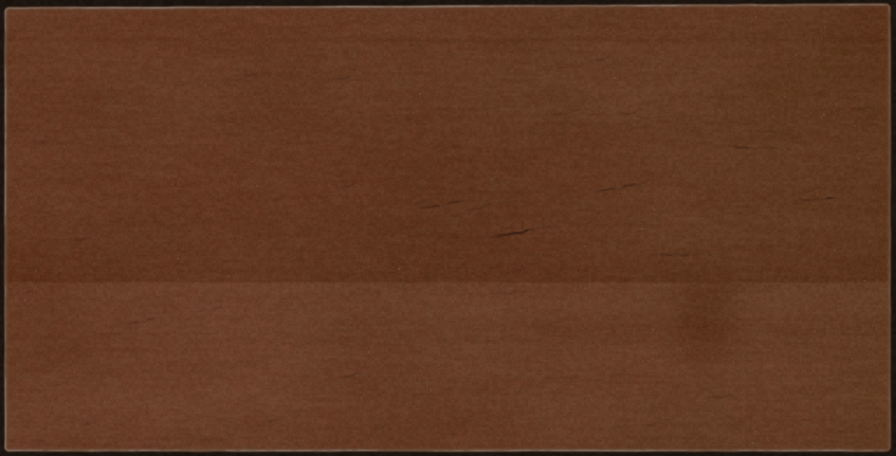
Write a Shadertoy shader that draws this texture.

```glsl
// A stained brown wooden board with fine horizontal grain, dark flecks and a worn pale rim.

float hash(vec2 p) {
    vec3 q = fract(vec3(p.xyx) * 0.1031);
    q += dot(q, q.yzx + 33.33);
    return fract((q.x + q.y) * q.z);
}

float noise(vec2 p) {
    vec2 cell = floor(p), f = fract(p);
    f = f * f * (3.0 - 2.0 * f);
    return mix(mix(hash(cell), hash(cell + vec2(1, 0)), f.x),
               mix(hash(cell + vec2(0, 1)), hash(cell + vec2(1, 1)), f.x), f.y);
}

float fbm(vec2 p) {
    float sum = 0.0, amp = 0.5;
    for (int i = 0; i < 4; i++) {
        sum += amp * noise(p);
        p = p * 2.03 + 17.3;
        amp *= 0.5;
    }
    return sum / 0.9375;
}

float roundedBox(vec2 p, vec2 halfSize, float radius) {
    vec2 d = abs(p) - halfSize + radius;
    return length(max(d, 0.0)) + min(max(d.x, d.y), 0.0) - radius;
}

// Thin broken mark along the grain, tapered at both ends
float fleck(vec2 p, float halfLength, float slope, float width) {
    float along = p.x / halfLength;
    float bend = 0.003 * sin(along * 2.5) + 0.004 * (noise(p * 60.0) - 0.5);
    float taper = 1.0 - smoothstep(0.2, 1.0, abs(along));
    float gaps = smoothstep(0.25, 0.6, noise(vec2(p.x * 50.0, halfLength * 900.0)));
    return taper * mix(0.25, 1.0, gaps) * exp(-pow((p.y - slope * p.x - bend) / width, 2.0));
}

// Signed brightness of the wood
float woodTone(vec2 p, float aspect) {
    float warp = 0.012 * (fbm(p * vec2(2.0, 5.0)) - 0.5);
    vec2 g = vec2(p.x, p.y + warp);
    float tone = 1.2 * (fbm(p * vec2(2.2, 3.5) + 4.0) - 0.5);
    tone += 0.50 * (fbm(g * vec2(2.0, 18.0)) - 0.5);
    tone += 0.30 * (noise(g * vec2(8.0, 130.0)) - 0.5);
    tone += 0.30 * (noise(g * vec2(35.0, 190.0) + 9.0) - 0.5);
    tone += 0.65 * (noise(p * vec2(130.0, 150.0)) - 0.5);
    tone += 0.45 * (hash(floor(p * 260.0)) - 0.5);

    // Strips glued side by side: the lowest is paler, with shade above its seam
    float seam = 0.380 + 0.003 * (noise(p * 4.0) - 0.5);
    float above = smoothstep(seam - 0.004, seam + 0.004, p.y);
    tone += mix(0.48, 0.0, above);
    tone -= 0.45 * above * exp(-(p.y - seam) * 9.0);
    tone -= 0.30 * exp(-pow((p.y - 0.912) / 0.006, 2.0));

    // Smoky stain in the lower strip, and falloff at the right and the bottom
    vec2 stain = (p - vec2(0.787 * aspect, 0.31)) / vec2(0.075, 0.10);
    tone -= 1.1 * (1.0 - 0.6 * above) * exp(-dot(stain, stain));
    tone -= 0.45 * smoothstep(0.72, 1.0, p.x / aspect);
    return tone - 0.35 * smoothstep(0.18, 0.0, p.y);
}

void mainImage(out vec4 fragColor, in vec2 fragCoord) {
    float aspect = iResolution.x / iResolution.y;
    float pixel = 1.0 / iResolution.y;
    vec2 p = fragCoord / iResolution.y;

    // Stain colour in mottled red and olive, slightly redder at the left
    float tone = woodTone(p, aspect);
    vec3 color = mix(vec3(0.36, 0.20, 0.11), vec3(0.40, 0.24, 0.15), 0.56 + 1.15 * tone);
    float hue = 0.8 * (0.5 - p.x / aspect) + 1.0 * (fbm(p * vec2(4.0, 5.0) + 31.0) - 0.5);
    hue += 0.8 * (noise(p * 75.0 + 5.0) - 0.5);
    color += hue * vec3(0.011, -0.010, 0.0);

    // Scattered flecks: a few long dark ones, many short faint ones
    float marks = 0.0;
    for (int i = 0; i < 36; i++) {
        vec2 id = vec2(float(i), 7.0);
        vec2 center = vec2(aspect * hash(id), 0.05 + 0.9 * hash(id + 40.0));
        float bold = i < 6 ? 1.0 : 0.0;
        // Long flecks keep to the middle and right of the upper strip
        float column = (float(i) + 0.6 * hash(id + 20.0)) / 6.0;
        if (bold > 0.5) center = vec2(aspect * (0.48 + 0.50 * column), 0.43 + 0.34 * hash(id + 40.0));
        float halfLength = mix(0.02, 0.06, hash(id + 80.0)) * (1.0 + 0.9 * bold);
        float slope = mix(-0.10, 0.20, hash(id + 120.0));
        float strength = mix(0.25, 0.75, bold) * (0.5 + 0.5 * hash(id + 160.0));
        marks = max(marks, strength * fleck(p - center, halfLength, slope, 0.0030));
    }
    color = mix(color, vec3(0.16, 0.08, 0.045), marks);

    // Tiny pale dust specks
    vec2 cell = floor(p * 45.0);
    vec2 offset = fract(p * 45.0) - 0.25 - 0.5 * vec2(hash(cell + 3.0), hash(cell + 8.0));
    float speck = step(0.985, hash(cell + 60.0)) * (1.0 - smoothstep(0.04, 0.15, length(offset)));
    color = mix(color, vec3(0.46, 0.38, 0.33), 0.4 * speck);

    // Board outline, with its top edge rising a little to the right
    vec2 q = p - vec2(0.5 * aspect - 0.001, 0.499);
    q.y -= 0.008 * (p.x / aspect - 0.5) * smoothstep(0.0, 1.0, p.y);
    float edge = roundedBox(q, vec2(0.5 * aspect - 0.0095, 0.4905), 0.012);
    edge += 0.0012 * (noise(p * 25.0) - 0.5);

    // Pale rim, brightest along the top and worn away elsewhere
    float top = smoothstep(0.96, 0.98, p.y);
    float right = smoothstep(aspect - 0.03, aspect - 0.02, p.x);
    float wear = smoothstep(0.25, 0.8, 0.6 * noise(p * 9.0 + 70.0) + 0.4 * noise(p * 90.0));
    wear = mix(0.2, 0.8, wear) * (1.0 - 0.5 * right) + 0.25 * top;
    float rim = exp(-pow((edge + 0.0035) / 0.0028, 2.0));
    color = mix(color, vec3(0.39, 0.28, 0.21), 0.55 * smoothstep(-0.013, -0.004, edge));
    color = mix(color, vec3(0.50, 0.43, 0.38), rim * wear);
    vec3 ground = vec3(0.11, 0.08, 0.06) + 0.03 * (noise(p * 130.0) - 0.5);
    float outside = smoothstep(-0.003 - 0.3 * pixel, 0.002 + 0.3 * pixel, edge);
    fragColor = vec4(mix(color, ground, outside), 1.0);
}
```
